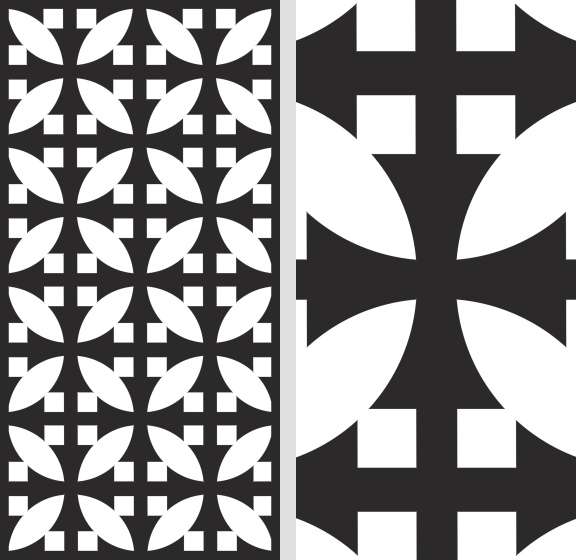
Left, the full canvas; right, a detail of the centre.
A WebGL 1 fragment shader for this pattern:

```glsl
precision highp float;

uniform vec2 u_resolution;

float boxDistance(vec2 p, float halfSide) {
  vec2 d = abs(p) - halfSide;
  return length(max(d, 0.0)) + min(max(d.x, d.y), 0.0);
}

// Pointed leaf along the rising diagonal: overlap of two discs
float leafDistance(vec2 p) {
  vec2 q = vec2(p.x - p.y, p.x + p.y) * 0.70711;
  return length(vec2(abs(q.x) + 0.669, q.y)) - 0.877;
}

void main() {
  vec2 uv = gl_FragCoord.xy / u_resolution;
  vec2 panel = uv * vec2(4.0, 8.0);
  float pixel = max(4.0 / u_resolution.x, 8.0 / u_resolution.y);

  // Four by eight cells, leaning slightly to the left towards the top
  vec2 pitch = vec2(0.995, 0.9917);
  vec2 grid = panel - vec2(0.5 + 0.019 * (1.0 - uv.y), 0.531);
  vec2 cell = clamp(floor(grid / pitch + 0.5), vec2(0.0), vec2(3.0, 7.0));
  vec2 local = grid - cell * pitch;

  // Mirror alternate cells in a checkerboard
  local.x *= 1.0 - 2.0 * mod(cell.x + cell.y, 2.0);

  // Upper squares sit a little lower in every other row
  float drop = 0.018 * (1.0 - mod(cell.y, 2.0));
  float upperSquare = boxDistance(local - vec2(-0.26, 0.26 - drop), 0.14);
  float lowerSquare = boxDistance(local - vec2(0.26, -0.26), 0.14);
  float opening = min(leafDistance(local), min(upperSquare, lowerSquare));

  // Solid side borders trim the outer columns
  opening = max(opening, abs(panel.x - 2.0) - 1.875);

  float white = 1.0 - smoothstep(-0.7 * pixel, 0.7 * pixel, opening);
  gl_FragColor = vec4(mix(vec3(0.17, 0.16, 0.16), vec3(1.0), white), 1.0);
}
```
